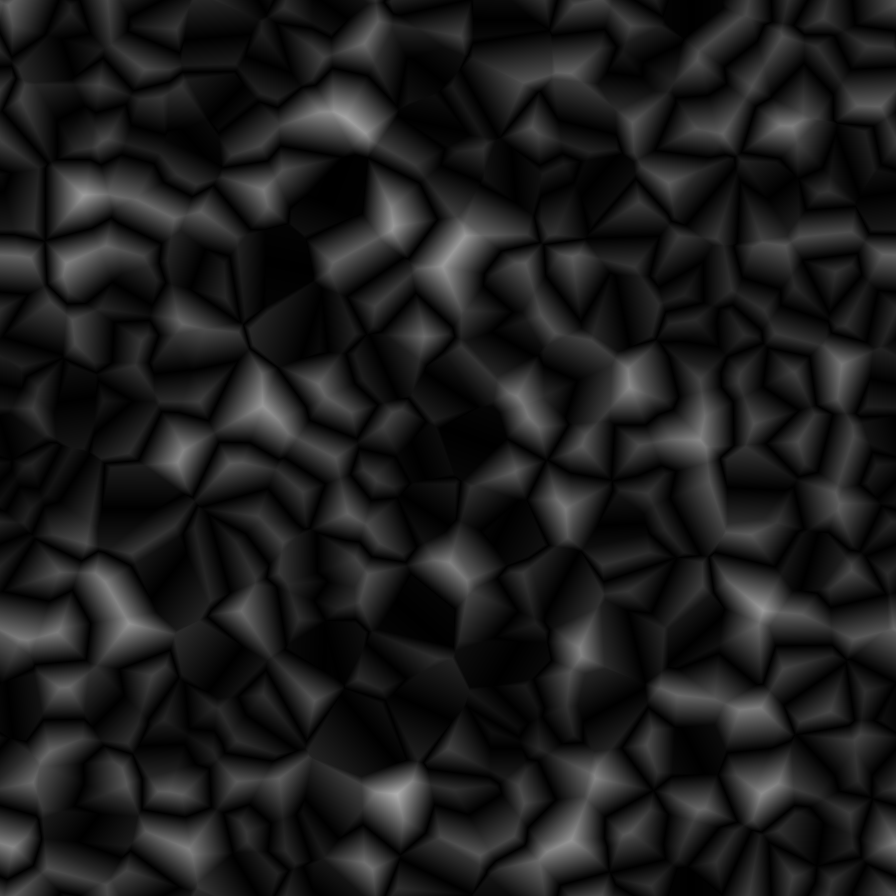
Give the GLSL for this texture, as a three.js fragment shader.

```glsl
// Tiling dark crystalline facets: the absolute difference of two cellular distance fields.

varying vec2 vUv;

const float CELLS = 14.0;        // whole number of cells across the tile
const float SCATTER = 1.5;       // spread of each point, in cells; above 1 the cells overlap
const float BRIGHTNESS = 0.51;   // grey level per unit of field difference
const float SEED_A = 17.0;       // scatter of the first point set
const float SEED_B = 71.0;       // scatter of the second point set
const vec3 TINT = vec3(1.0);     // neutral grey

// Sine-free hash: cell and seed to a point in the unit square
vec2 hashPoint(vec2 cell, float seed) {
  vec3 p = fract(vec3(cell, seed) * vec3(0.1031, 0.1030, 0.0973));
  p += dot(p, p.yzx + 33.33);
  return fract((p.xx + p.yz) * p.zy);
}

// Squared distance to the nearest scattered point, on a wrapping grid
float nearestSquared(vec2 pos, float seed) {
  vec2 base = floor(pos);
  vec2 local = pos - base;
  float nearest = 8.0;
  for (int y = -2; y <= 2; y++) {
    for (int x = -2; x <= 2; x++) {
      vec2 offset = vec2(float(x), float(y));
      vec2 cell = mod(base + offset, CELLS);
      vec2 point = 0.5 + (hashPoint(cell, seed) - 0.5) * SCATTER;
      vec2 toPoint = offset + point - local;
      nearest = min(nearest, dot(toPoint, toPoint));
    }
  }
  return nearest;
}

void main() {
  vec2 pos = vUv * CELLS;

  // Squared distances make every facet a plane; dark creases lie where the fields meet
  float facets = abs(nearestSquared(pos, SEED_A) - nearestSquared(pos, SEED_B));

  gl_FragColor = vec4(TINT * min(facets * BRIGHTNESS, 1.0), 1.0);
}
```
